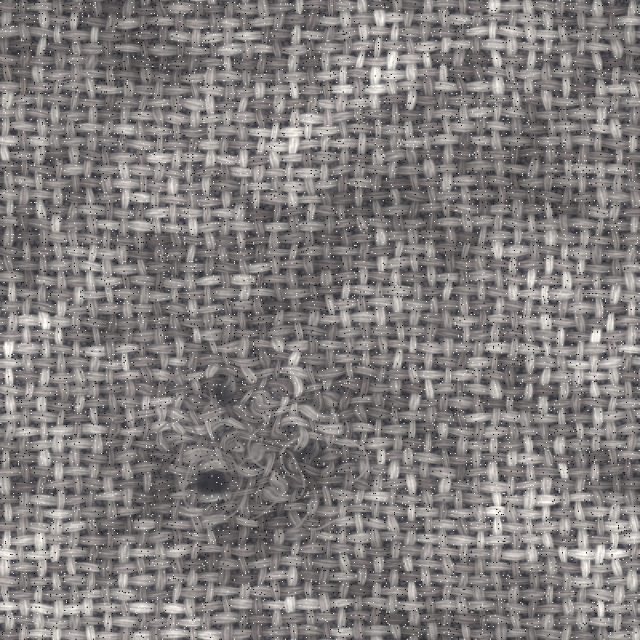
This texture is drawn by a WebGL 1 fragment shader. Its source:

```glsl
precision highp float;
uniform vec2 u_resolution;

const vec2 THREADS = vec2(38.0, 47.0);      // warp threads across, weft threads down
const float WARP_HALF = 0.27;               // half widths, in thread spacings
const float WEFT_HALF = 0.37;
const vec3 GAP = vec3(0.20, 0.20, 0.23);
const vec3 GAP_FUZZ = vec3(0.43, 0.42, 0.43);
const vec3 YARN_DARK = vec3(0.40, 0.375, 0.38);
const vec3 YARN_LIGHT = vec3(0.86, 0.845, 0.82);
const vec2 FRAY_CENTER = vec2(0.40, 0.32);
const vec2 FRAY_SIZE = vec2(0.14, 0.12);
const vec2 HOLE_LOW = vec2(0.33, 0.245);
const vec2 HOLE_HIGH = vec2(0.35, 0.385);
const float BROAD_CONTRAST = 0.11;
const float SPECK_GRID = 400.0;
const float SPECK_SHARE = 0.06;
const float TAU = 6.2831853;

float hash(vec2 p) {
  vec3 a = fract(p.xyx * 0.1031);
  a += dot(a, a.yzx + 33.33);
  return fract((a.x + a.y) * a.z);
}

// Distance to the nearest scattered point
float cellular(vec2 p) {
  vec2 cell = floor(p);
  float nearest = 1.0;
  for (int y = -1; y <= 1; y++) {
    for (int x = -1; x <= 1; x++) {
      vec2 c = cell + vec2(float(x), float(y));
      vec2 point = c + vec2(hash(c), hash(c + 71.7));
      nearest = min(nearest, length(point - p));
    }
  }
  return nearest;
}

float bump(vec2 d, vec2 size) {
  d /= size;
  return exp(-dot(d, d));
}

// Uneven shade over large areas, roughly -1..1
float broadTone(vec2 p) {
  return 0.5 * sin(p.x * 7.0 + 2.0 * sin(p.y * 5.0))
       + 0.5 * sin(p.y * 17.0 + 1.5 * sin(p.x * 6.0))
       + 0.5 * sin(p.x * 27.0 + 2.0 * sin(p.y * 19.0));
}

// Gentle drift everywhere, strong tangling where the cloth is frayed
vec2 distortCloth(vec2 p, float fray) {
  vec2 drift = vec2(sin(p.y * 9.0 + 2.0 * sin(p.x * 5.0)),
                    sin(p.x * 8.0 + 1.5 * sin(p.y * 6.0)));
  vec2 ripple = vec2(sin(p.y * 83.0 + 3.0 * sin(p.x * 37.0)),
                     sin(p.x * 59.0 + 3.0 * sin(p.y * 41.0)));
  return p + 0.004 * drift + (0.0012 + 0.009 * fray) * ripple;
}

// Yarn colour: across runs -1..1 over the thread, along follows it
vec3 yarn(vec2 id, float across, float along, float lift, float tone) {
  float streak = sin(across * 6.0 + 1.8 * sin(along * 2.3) + id.x * 2.1)
               + 0.7 * sin(across * 11.0 + along * 2.7 + id.y * 3.7);
  float round = sqrt(max(0.0, 1.0 - across * across));
  float light = 0.08 + 0.54 * hash(id) + 0.10 * streak + tone;
  vec3 color = mix(YARN_DARK, YARN_LIGHT, clamp(light, 0.0, 1.0));
  return color * (0.66 + 0.26 * round + 0.15 * lift);
}

vec3 weave(vec2 p, float tone, vec3 gap) {
  vec2 q = p * THREADS;
  vec2 cell = floor(q);
  vec2 f = q - cell - 0.5;
  float side = 1.0 - 2.0 * mod(cell.x + cell.y, 2.0);   // +1 weft on top
  vec2 wave = cos(0.5 * TAU * f);
  float weftLift = side * wave.x;
  float warpLift = -side * wave.y;

  // Each thread wanders and swells along its length
  vec2 phase = TAU * vec2(hash(vec2(cell.x, 8.0)), hash(vec2(cell.y, 3.0)));
  float weftShift = 0.09 * sin(q.x * 0.9 + phase.y);
  float warpShift = 0.13 * sin(q.y * 0.8 + phase.x);
  float weftWidth = WEFT_HALF * (0.93 + 0.10 * weftLift + 0.12 * sin(q.x * 1.3 + 2.0 * phase.y));
  float warpWidth = WARP_HALF * (0.97 + 0.14 * warpLift + 0.22 * sin(q.y * 1.1 + 2.0 * phase.x));
  float v = (f.y - weftShift) / weftWidth;
  float u = (f.x - warpShift) / warpWidth;
  vec2 soft = max(vec2(0.40, 0.32), 1.5 * THREADS / u_resolution / vec2(WARP_HALF, WEFT_HALF));
  float weftMask = 1.0 - smoothstep(1.0 - soft.y, 1.0 + soft.y, abs(v));
  float warpMask = 1.0 - smoothstep(1.0 - soft.x, 1.0 + soft.x, abs(u));

  // Every visible float gets its own shade
  vec2 under = step(0.0, f) * 2.0 - 1.0;
  vec2 weftId = cell + vec2(side > 0.0 ? 0.0 : under.x, 0.0);
  vec2 warpId = cell + vec2(0.0, side < 0.0 ? 0.0 : under.y);
  float weftTone = tone + 0.26 * (hash(vec2(cell.y, 17.0)) - 0.5);
  float warpTone = tone + 0.06 + 0.36 * (hash(vec2(cell.x, 29.0)) - 0.5);
  vec3 weft = yarn(weftId, v, q.x, weftLift, weftTone);
  vec3 warp = yarn(warpId + 113.0, u, q.y, warpLift, warpTone);
  return side > 0.0 ? mix(mix(gap, warp, warpMask), weft, weftMask)
                    : mix(mix(gap, weft, weftMask), warp, warpMask);
}

// Curled broken strands around the holes
vec3 looseFibres(vec3 color, vec2 p) {
  float blur = max(0.0018, 1.0 / u_resolution.y);
  for (int i = 0; i < 20; i++) {
    float k = float(i);
    vec2 r = vec2(hash(vec2(k, 5.0)), hash(vec2(k, 11.0)));
    vec2 center = mix(HOLE_LOW + 0.02 * (r - 0.5),
                      FRAY_CENTER + (r - 0.5) * vec2(0.26, 0.22), step(0.5, mod(k, 3.0)));
    vec2 d = p - center;
    float angle = atan(d.y, d.x);
    float radius = 0.036 + 0.028 * r.y + 0.005 * sin(3.0 * angle + k);
    float line = 1.0 - smoothstep(0.0006, 0.0014 + blur, abs(length(d) - radius));
    float arc = smoothstep(0.1, 0.8, cos(angle - TAU * hash(vec2(k, 23.0))));
    color = mix(color, mix(YARN_DARK, YARN_LIGHT, 0.1 + 0.5 * r.x), 0.65 * line * arc);
  }
  return color;
}

// Fine light and dark flecks
vec3 specks(vec3 color, vec2 p) {
  vec2 g = p * SPECK_GRID;
  vec2 cell = floor(g);
  float blur = max(0.2, 0.7 * SPECK_GRID / u_resolution.y);
  float spot = 1.0 - smoothstep(0.5 - blur, 0.5 + 0.4 * blur, length(g - cell - 0.5));
  float fleck = mix(0.06, 0.94, step(0.5, hash(cell + 391.0)));
  return mix(color, vec3(fleck), spot * step(hash(cell + 7.0), SPECK_SHARE));
}

void main() {
  vec2 p = gl_FragCoord.xy / u_resolution;
  float fray = bump(p - FRAY_CENTER, FRAY_SIZE);
  float broad = broadTone(p);
  float grain = cellular(p * 130.0);
  vec3 gap = mix(GAP, GAP_FUZZ, clamp(0.9 - 1.3 * grain + 0.3 * fray, 0.0, 1.0));
  vec3 color = weave(distortCloth(p, fray), 0.06 * broad - 0.12 * fray, gap);
  color *= (0.97 + 0.14 * grain) * (1.0 + BROAD_CONTRAST * broad);

  float hole = bump(p - HOLE_LOW, vec2(0.034, 0.025))
             + 0.7 * bump(p - HOLE_HIGH, vec2(0.026, 0.030))
             + 0.6 * bump(p - vec2(0.48, 0.29), vec2(0.035, 0.018));
  color = mix(color, GAP, 0.85 * smoothstep(0.25, 0.8, hole));
  color = looseFibres(color, p);
  gl_FragColor = vec4(specks(color, p), 1.0);
}
```
